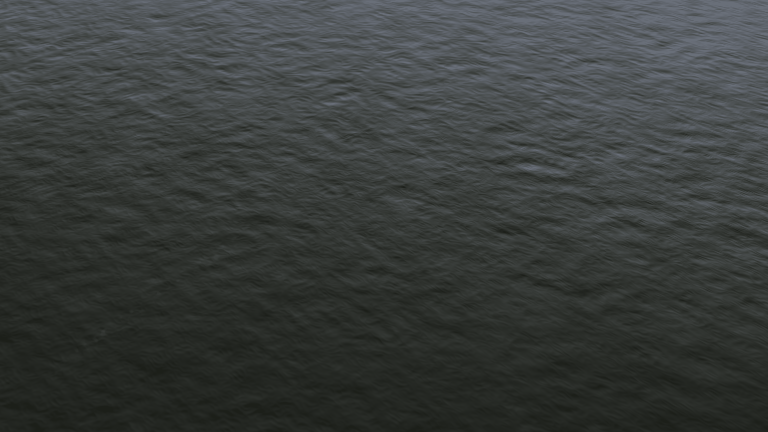
Write a Shadertoy shader that draws this texture.

```glsl
// Dark, rippled open water seen from above, fading from green-black to grey sky sheen.
#define HORIZON 1.9
#define RIPPLE_FREQ vec2(13.0, 42.0)
#define OCTAVES 4
#define CREST_TILT 0.10
#define CALM_CONTRAST 0.09
#define SHEEN_CONTRAST 0.27
#define SWELL_CONTRAST 0.17
#define SIDE_LIGHT 0.62
#define FINEST_DETAIL 270.0
#define FOAM_STRENGTH 0.16
#define DEEP_COLOR vec3(0.130, 0.142, 0.124)
#define SKY_COLOR vec3(0.375, 0.396, 0.428)

vec2 hashGradient(vec2 cell) {
    vec3 h = fract(vec3(cell.xyx) * vec3(0.1031, 0.1030, 0.0973));
    h += dot(h, h.yzx + 33.33);
    return fract((h.xx + h.yz) * h.zy) * 2.0 - 1.0;
}

float gradientNoise(vec2 p) {
    vec2 i = floor(p), f = fract(p);
    vec2 u = f * f * f * (f * (f * 6.0 - 15.0) + 10.0);
    vec2 e = vec2(1.0, 0.0);
    float a = dot(hashGradient(i), f);
    float b = dot(hashGradient(i + e.xy), f - e.xy);
    float c = dot(hashGradient(i + e.yx), f - e.yx);
    float d = dot(hashGradient(i + e.xx), f - e.xx);
    return mix(mix(a, b, u.x), mix(c, d, u.x), u.y);
}

// Wave height with softly pointed crests
float crest(vec2 p) {
    float n = gradientNoise(p);
    return 1.0 - 2.0 * sqrt(n * n + 0.002);
}

// Slope towards the viewer, summed over octaves; unresolvable ones fade out
float rippleSlope(vec2 ground, float depth) {
    float slope = 0.0, gain = 1.15;
    vec2 freq = RIPPLE_FREQ;
    for (int i = 0; i < OCTAVES; i++) {
        float side = mod(float(i), 2.0) * 2.0 - 1.0;
        vec2 q = ground + vec2(0.0, 0.06 * side * ground.x);
        q = q * freq + 17.3 * float(i);
        q += 0.45 * vec2(gradientNoise(q * 0.45 + 5.0), gradientNoise(q * 0.4 + 31.0));
        float density = freq.y * depth * depth;
        float weight = 1.0 - smoothstep(0.5 * FINEST_DETAIL, FINEST_DETAIL, density);
        slope += gain * weight * (crest(q) - crest(q + vec2(0.0, 0.4)));
        freq *= 1.9;
        gain *= 0.9;
    }
    return slope;
}

// Faint bands of swell, a little broader than the ripples
float swell(vec2 ground) {
    float bands = 0.5 * gradientNoise(ground * vec2(3.5, 11.0) + 8.0);
    bands += 0.8 * gradientNoise(ground * vec2(8.0, 26.0) + 41.0);
    return bands + gradientNoise(ground * vec2(16.0, 55.0) + 73.0);
}

// Broken line of pale specks between two points
float foamLine(vec2 p, vec2 a, vec2 b, float width) {
    vec2 ab = b - a;
    float along = clamp(dot(p - a, ab) / dot(ab, ab), 0.0, 1.0);
    float wobble = 0.02 * gradientNoise(p * 9.0);
    float dist = length(p - a - ab * along + wobble);
    float specks = smoothstep(0.05, 0.4, gradientNoise(p * vec2(65.0, 95.0)));
    return specks * exp(-dist * dist / (width * width));
}

void mainImage(out vec4 fragColor, in vec2 fragCoord) {
    vec2 uv = fragCoord / iResolution.xy;
    vec2 p = fragCoord / iResolution.y;
    float aspect = iResolution.x / iResolution.y;

    // Perspective onto the water plane, with crests that bend down to the right
    float depth = 1.0 / (HORIZON - uv.y);
    vec2 ground = vec2((p.x - 0.5 * aspect) * depth, depth);
    ground.y += CREST_TILT * ground.x * (1.0 + 0.5 * ground.x);

    // Sky sheen: grows with distance and towards the right
    float sheen = 0.02 + 0.93 * pow(uv.y, 1.5);
    sheen += SIDE_LIGHT * (uv.x - 0.5) * uv.y * (1.45 - uv.y);

    // Swell and ripples, both stronger where the sky is reflected
    float reflection = smoothstep(0.0, 0.6, sheen);
    float tone = sheen + SWELL_CONTRAST * (0.3 + 0.7 * reflection) * swell(ground);
    tone += mix(CALM_CONTRAST, SHEEN_CONTRAST, reflection) * rippleSlope(ground, depth);

    // Thin foam trails
    float foam = foamLine(p, vec2(0.12, 0.14), vec2(0.54, 0.44), 0.013);
    foam += 0.6 * foamLine(p, vec2(0.86, 0.46), vec2(0.74, 0.70), 0.012);
    tone += FOAM_STRENGTH * foam;

    // Water color, with a greener cast in the middle tones
    tone = clamp(tone, -0.08, 1.15);
    vec3 color = mix(DEEP_COLOR, SKY_COLOR, tone);
    color.b -= 0.05 * max(tone * (1.0 - tone), 0.0);
    fragColor = vec4(color, 1.0);
}
```
